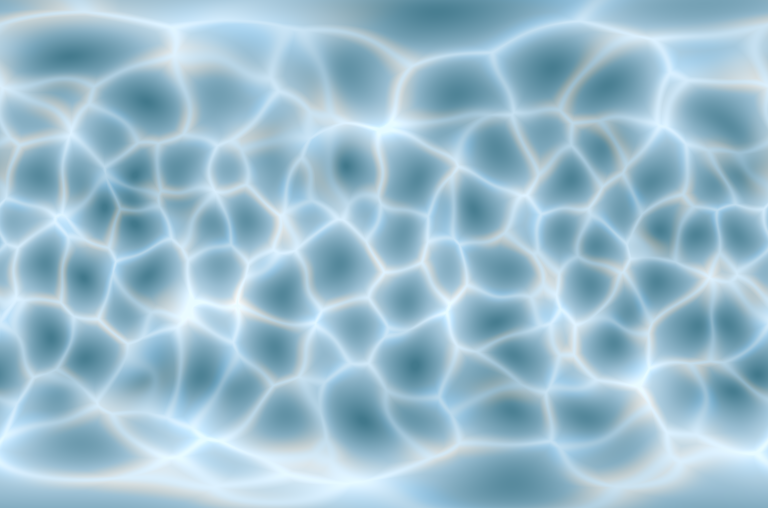
Give the GLSL for this texture, as a WebGL 1 fragment shader.

```glsl
precision highp float;
// Pale blue foam: solid cellular noise sampled on an elongated globe that is
// unrolled to the canvas, so cells widen into streaks toward top and bottom.
// Depth comes from the nearest seed, the glowing walls from the second nearest.

uniform vec2 u_resolution;

const float PI = 3.14159265;
const float GLOBE_RADIUS = 2.45;
const float GLOBE_STRETCH = 1.32;
const float MAX_LATITUDE = 1.42;
const float SEED_JITTER = 0.88;
const float WALL_SOFTNESS = 0.04;

const vec3 DEEP_TEAL = vec3(0.26, 0.475, 0.55);
const vec3 MID_BLUE = vec3(0.595, 0.74, 0.82);
const vec3 PALE_ICE = vec3(0.91, 0.985, 1.04);
const vec3 WARM_SHIFT = vec3(0.075, 0.005, -0.05);

vec3 hash3(vec3 p) {
  p = fract(p * vec3(0.1031, 0.1030, 0.0973));
  p += dot(p, p.yxz + 33.33);
  return fract((p.xxy + p.yxx) * p.zyx);
}

// Canvas position (0..1) to a point on the elongated globe.
vec3 globePoint(vec2 uv, float radius, float stretch) {
  float lon = uv.x * 2.0 * PI;
  float lat = (uv.y * 2.0 - 1.0) * MAX_LATITUDE;
  return radius * vec3(cos(lat) * cos(lon), stretch * sin(lat), cos(lat) * sin(lon));
}

// Layered sines bend the straight cell walls.
vec3 bend(vec3 p, float amount) {
  p += amount * sin(p.yzx * 3.1 + vec3(0.4, 2.1, 4.0));
  return p + 0.4 * amount * sin(p.zxy * 7.3 + vec3(1.7, 0.2, 3.3));
}

// Distances to the nearest and second nearest seed.
vec2 cellDistances(vec3 p, float jitter) {
  vec3 base = floor(p);
  vec3 local = p - base;
  vec2 nearest = vec2(9.0);
  for (int z = -1; z <= 1; z++) {
    for (int y = -1; y <= 1; y++) {
      for (int x = -1; x <= 1; x++) {
        vec3 cell = vec3(float(x), float(y), float(z));
        vec3 seed = mix(vec3(0.5), hash3(base + cell + 40.0), jitter);
        float d = length(cell + seed - local);
        nearest.y = min(nearest.y, max(nearest.x, d));
        nearest.x = min(nearest.x, d);
      }
    }
  }
  return nearest;
}

vec3 foamRamp(float tone) {
  vec3 shade = mix(DEEP_TEAL, MID_BLUE, clamp(tone * 2.0, 0.0, 1.0));
  return mix(shade, PALE_ICE, clamp(tone * 2.0 - 1.0, 0.0, 1.0));
}

// Slow signed variation that places warm and cool fringes.
float fringeSide(vec3 p) {
  return 0.25 + 0.5 * sin(p.x * 4.3 + 2.0 * sin(p.y * 3.1)) + 0.4 * sin(p.z * 5.2 - p.y * 3.7);
}

void main() {
  vec2 uv = gl_FragCoord.xy / u_resolution;
  vec3 p = globePoint(uv, GLOBE_RADIUS, GLOBE_STRETCH);
  vec2 cell = cellDistances(bend(p, 0.09), SEED_JITTER);

  // Soft gap across a wall, and a depth rounded by the same amount.
  float gap = length(vec2(cell.y - cell.x, WALL_SOFTNESS));
  float depth = 0.5 * (cell.x + cell.y - gap);

  // Dark cores, pale shallow cells and glowing walls.
  float glow = exp(-7.5 * gap);
  vec3 color = foamRamp(0.88 * depth + 0.34 * glow - 0.055);

  // Faint iridescent rim just inside each wall.
  float rim = smoothstep(0.02, 0.10, gap) * (1.0 - smoothstep(0.12, 0.30, gap));
  color += WARM_SHIFT * rim * fringeSide(p);

  gl_FragColor = vec4(clamp(color, 0.0, 1.0), 1.0);
}
```
